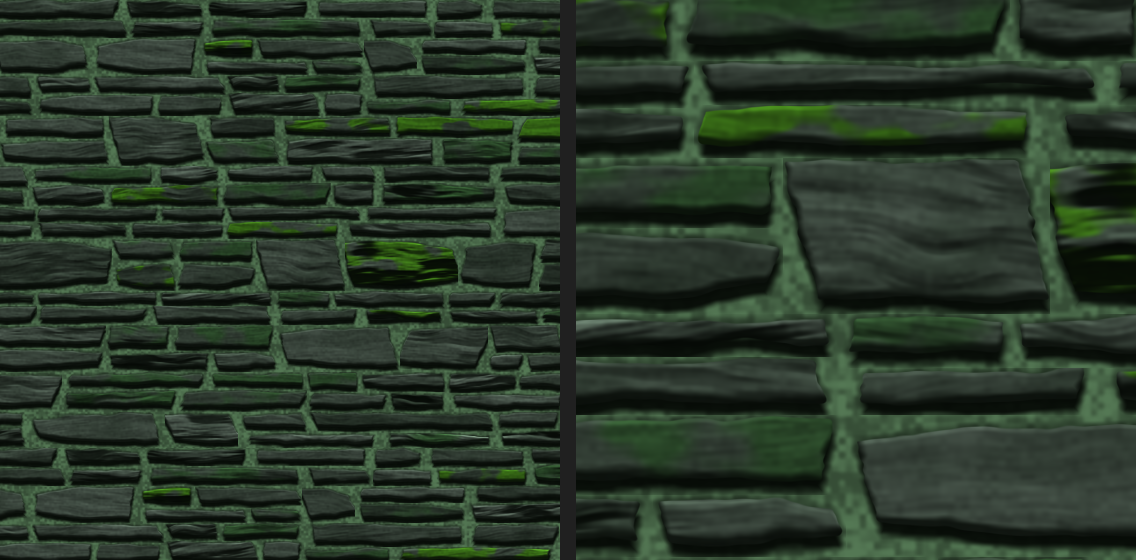
Left, the full canvas; right, a detail of the centre.
Reproduce this texture procedurally as a Shadertoy shader.

```glsl
const float TILE_HEIGHT = 0.8;   // the wall repeats vertically
const float TILE_SHIFT = 0.11;   // sideways step of each repeat
const float BANDS = 11.0;        // bands of masonry in a repeat
const float BLOCKS = 2.9;        // blocks across one unit
const vec3 SHADOW = vec3(0.015, 0.03, 0.015);
const vec3 SLATE_DARK = vec3(0.13, 0.17, 0.135);
const vec3 SLATE_LIGHT = vec3(0.25, 0.295, 0.26);
const vec3 GREEN_TINT = vec3(0.13, 0.26, 0.12);
const vec3 MOSS = vec3(0.20, 0.39, 0.07);
const vec3 MORTAR_DARK = vec3(0.21, 0.30, 0.21);
const vec3 MORTAR_LIGHT = vec3(0.33, 0.47, 0.33);

struct Stone { vec2 lo; vec2 hi; float id; };

float hash(vec2 p) {
    return fract(sin(dot(p, vec2(127.1, 311.7))) * 43758.5453);
}
float noise(vec2 p) {
    vec2 i = floor(p), f = fract(p);
    f = f * f * (3.0 - 2.0 * f);
    return mix(mix(hash(i), hash(i + vec2(1, 0)), f.x),
               mix(hash(i + vec2(0, 1)), hash(i + vec2(1, 1)), f.x), f.y);
}
float fbm(vec2 p) {
    float sum = 0.0, weight = 0.57;
    for (int i = 0; i < 3; i++, weight *= 0.5) {
        sum += weight * noise(p);
        p = p * 2.03 + 17.3;
    }
    return sum;
}
// Jittered joint position; the joint at each period stays fixed.
float joint(float i, float jitter, float period, float seed) {
    float k = mod(i, period);
    return i + jitter * (hash(vec2(k, seed)) - 0.5) * step(0.5, k);
}
// Interval around x: low end, high end, index.
vec3 interval(float x, float jitter, float period, float seed) {
    float i = floor(x);
    if (x < joint(i, jitter, period, seed)) i -= 1.0;
    else if (x > joint(i + 1.0, jitter, period, seed)) i += 1.0;
    return vec3(joint(i, jitter, period, seed), joint(i + 1.0, jitter, period, seed), i);
}
// Keeps the side of a cut that holds x.
void cut(float x, float at, inout vec2 span, inout float id) {
    float middle = mix(span.x, span.y, at), side = step(middle, x);
    span = side > 0.5 ? vec2(middle, span.y) : vec2(span.x, middle);
    id = hash(vec2(id, side + 3.0));
}
// Bands are cut into blocks, then courses, then single stones.
Stone findStone(vec2 p) {
    vec3 band = interval(p.y * BANDS / TILE_HEIGHT, 0.32, BANDS, 5.0);
    float offset = 10.0 + hash(vec2(band.z, 8.0));
    vec3 block = interval(p.x * BLOCKS + offset, 0.5, 100.0, band.z + 20.0);
    vec2 rows = band.xy * TILE_HEIGHT / BANDS;
    vec2 cols = (block.xy - offset) / BLOCKS;
    float id = hash(vec2(block.z, block.z + band.z * 7.0));
    bool tall = hash(vec2(id, 1.0)) < 0.24;
    if (!tall) cut(p.y, mix(0.4, 0.6, hash(vec2(id, 2.0))), rows, id);
    cut(p.x, mix(0.27, 0.73, hash(vec2(id, 6.0))), cols, id);
    if (tall && hash(vec2(id, 7.0)) < 0.4) cut(p.y, 0.55, rows, id);
    return Stone(vec2(cols.x, rows.x), vec2(cols.y, rows.y), id);
}
// Chipped box with slanted ends and a taper.
float stoneDistance(vec2 p, Stone s) {
    vec2 size = 0.5 * (s.hi - s.lo) - vec2(0.004, 0.0052);
    size *= mix(vec2(0.88, 0.86), vec2(1.0), vec2(hash(vec2(s.id, 11.0)), hash(vec2(s.id, 12.0))));
    vec2 q = p - 0.5 * (s.lo + s.hi) - vec2(0.0, 0.003);
    q.x += q.y * (hash(vec2(s.id, 13.0)) - 0.5) * 0.9;
    float taper = hash(vec2(s.id, 14.0)) - 0.5;
    size.y *= 1.0 - abs(taper) * smoothstep(0.0, 1.2, sign(taper) * q.x / size.x);
    float chip = fbm(p * vec2(24.0, 70.0) + s.id * 50.0) - 0.5;
    vec2 d = abs(q) - size + 0.002;
    return length(max(d, 0.0)) + min(max(d.x, d.y), 0.0) - 0.002 + 0.009 * chip;
}
// Height of the split, layered face.
float slateRelief(vec2 p, float id) {
    p.y += p.x * (hash(vec2(id, 21.0)) - 0.5) * 0.25 + 0.012 * noise(p * 22.0 + id * 30.0);
    return fbm(p * vec2(13.0, 85.0) + id * 90.0);
}
vec3 slateColor(vec2 p, Stone s, float edge) {
    float rough = pow(hash(vec2(s.id, 31.0)), 2.0);
    float relief = slateRelief(p, s.id);
    float slope = relief - slateRelief(p + vec2(0.001, 0.003), s.id);
    float blotch = fbm(p * vec2(22.0, 40.0) + s.id * 70.0);
    float tone = 0.7 * hash(vec2(s.id, 32.0)) + 0.9 * blotch - 0.2;
    vec3 color = mix(SLATE_DARK, SLATE_LIGHT, clamp(tone, 0.0, 1.0));
    // Damp green tint on some stones, bright moss on a few.
    float growth = hash(vec2(s.id, 33.0));
    color = mix(color, GREEN_TINT, step(growth, 0.35) * smoothstep(0.3, 0.65, blotch) * 0.75);
    color = mix(color, MOSS, step(growth, 0.11) * smoothstep(0.36, 0.5, blotch) * 0.9);
    // Relief, cracks, a dark broken underside and a lit rim.
    color *= 1.0 + slope * mix(0.7, 2.6, rough) + 0.16 * (noise(p * 230.0) - 0.5);
    color = mix(color, SHADOW, rough * smoothstep(0.52, 0.3, relief) * 0.95);
    float under = stoneDistance(p - vec2(0.0, 0.005), s) + 0.006 * (relief - 0.5);
    color = mix(color, SHADOW, 0.8 * smoothstep(-0.003, 0.003, under));
    float rim = smoothstep(-0.001, 0.002, stoneDistance(p + vec2(0.0, 0.003), s));
    return color * (1.0 + 0.35 * rim * smoothstep(-0.006, -0.001, edge));
}
// Grainy mortar with the shadow of the stone above it.
vec3 mortarColor(vec2 p, Stone s, float edge) {
    float grain = 0.5 * noise(p * 240.0) + 0.5 * fbm(p * 45.0);
    vec3 color = mix(MORTAR_DARK, MORTAR_LIGHT, smoothstep(0.2, 0.8, grain));
    color *= mix(0.65, 1.0, smoothstep(0.0, 0.005, edge));
    float shade = smoothstep(0.003, -0.004, stoneDistance(p + vec2(-0.001, 0.008), s));
    return mix(color, SHADOW, 0.92 * shade);
}
void mainImage(out vec4 fragColor, in vec2 fragCoord) {
    float pixel = 1.0 / iResolution.y;
    vec2 p = fragCoord * pixel - vec2(0.0, 1.0 - TILE_HEIGHT);
    p -= floor(p.y / TILE_HEIGHT) * vec2(TILE_SHIFT, TILE_HEIGHT);
    Stone s = findStone(p);
    float edge = stoneDistance(p, s);
    vec3 color = mix(mortarColor(p, s, edge), slateColor(p, s, edge), smoothstep(pixel, -pixel, edge));
    fragColor = vec4(clamp(color, 0.0, 1.0), 1.0);
}
```
